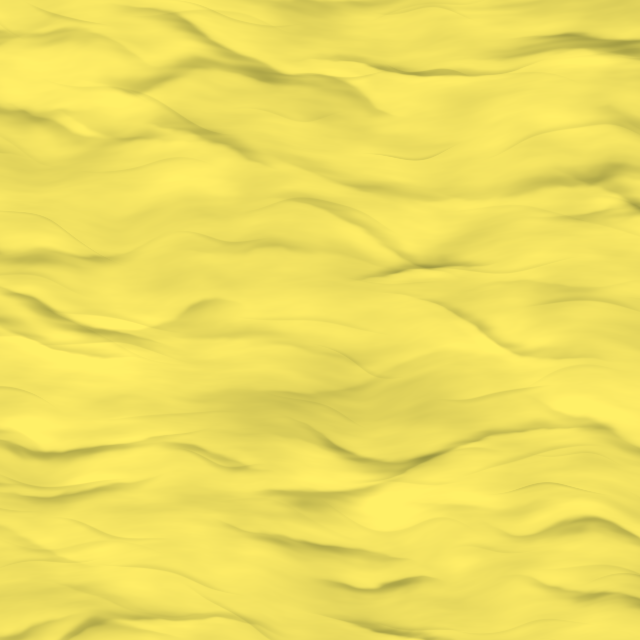
Write a WebGL 2 fragment shader that draws this texture.

```glsl
#version 300 es
precision highp float;
// Soft yellow painted surface with wavy, tapered folds running mostly sideways.

uniform vec2 u_resolution;
out vec4 outColor;

const vec3 SHADOW = vec3(0.60, 0.58, 0.25);
const vec3 LIGHT = vec3(1.00, 0.93, 0.40);

// Integer hash giving two values in 0..1
vec2 hash2(vec2 cell, int seed) {
    uvec2 q = uvec2(ivec2(cell) + ivec2(seed * 57, seed * 131));
    q = q * 1664525u + 1013904223u;
    q.x += q.y * 1664525u;
    q.y += q.x * 1664525u;
    q ^= q >> 16u;
    q.x += q.y * 1664525u;
    q.y += q.x * 1664525u;
    q ^= q >> 16u;
    return vec2(q & 65535u) / 65535.0;
}

float cornerGradient(vec2 cell, vec2 offset, int seed) {
    return dot(hash2(cell, seed) * 2.0 - 1.0, offset);
}

// Gradient noise, roughly -0.7..0.7
float noise(vec2 p, int seed) {
    vec2 i = floor(p), f = p - i;
    vec2 w = f * f * f * (f * (f * 6.0 - 15.0) + 10.0);
    vec2 e = vec2(1.0, 0.0);
    float low = mix(cornerGradient(i, f, seed),
                    cornerGradient(i + e.xy, f - e.xy, seed), w.x);
    float high = mix(cornerGradient(i + e.yx, f - e.yx, seed),
                     cornerGradient(i + e.xx, f - e.xx, seed), w.x);
    return 1.3 * mix(low, high, w.y);
}

float fbm(vec2 p, int seed) {
    float sum = 0.0, amplitude = 1.0;
    for (int i = 0; i < 4; i++) {
        sum += amplitude * noise(p, seed + i);
        p = mat2(1.9, 0.15, -0.25, 1.9) * p + 3.7;
        amplitude *= 0.5;
    }
    return sum;
}

// One curved fold: x = darkness, y = light along its crisp edge
vec2 fold(vec2 p, float halfLength, float width, float slope, vec2 shape) {
    float u = p.x / halfLength;
    float taper = 1.0 - smoothstep(0.2, 1.0, abs(u));
    float bend = sin(u * mix(1.8, 3.8, shape.x) + shape.y * 6.283);
    float y = p.y - slope * p.x - 0.085 * halfLength * bend;
    float side = fract(shape.x * 7.0) > 0.4 ? 1.0 : -1.0;
    float d = side * y / (width * (0.35 + 0.65 * taper));
    float falloff = d > 0.0 ? 0.55 : 1.7;
    float dark = exp(-d * d / (falloff * falloff));
    float rim = exp(-(d - 2.0) * (d - 2.0) * 0.7);
    return taper * vec2(dark, rim);
}

// Folds scattered on a jittered grid
vec2 foldLayer(vec2 p, vec2 cells, float width, int seed) {
    vec2 home = floor(p * cells), sum = vec2(0.0);
    for (int row = -2; row <= 2; row++) {
        for (int col = -1; col <= 1; col++) {
            vec2 cell = home + vec2(col, row);
            vec2 center = (cell + hash2(cell, seed)) / cells;
            vec2 size = hash2(cell, seed + 1);
            vec2 shape = hash2(cell, seed + 2);
            vec2 style = hash2(cell, seed + 3);
            float halfLength = mix(0.45, 0.95, size.x) / cells.x;
            float slope = mix(-0.36, 0.16, style.x);
            float strength = mix(0.2, 1.0, style.y);
            sum += strength * fold(p - center, halfLength,
                                   width * mix(0.6, 1.35, size.y), slope, shape);
        }
    }
    return sum;
}

void main() {
    vec2 p = gl_FragCoord.xy / u_resolution.y;

    // Shared flow bends both the wash and the folds
    vec2 flow = p;
    flow.y += 0.050 * noise(p * vec2(2.6, 3.4), 11);
    flow.y += 0.018 * noise(p * vec2(8.0, 11.0), 12);
    flow.x += 0.030 * noise(p * vec2(4.0, 6.0), 13);

    // Broad wash, soft patches and fine sideways brushing
    float wash = fbm(flow * vec2(3.0, 7.0), 21);
    float patches = noise(flow * vec2(9.0, 18.0), 26);
    float brushing = fbm(flow * vec2(9.0, 40.0), 31);
    float tone = 0.885 + 0.24 * wash + 0.09 * patches + 0.075 * brushing;

    // Wide hazy folds, main folds and thin creases
    vec2 ragged = flow;
    ragged.y += 0.006 * noise(flow * vec2(16.0, 40.0), 41);
    ragged.y += 0.002 * noise(flow * vec2(45.0, 110.0), 42);
    vec2 haze = foldLayer(ragged, vec2(3.0, 7.0), 0.025, 51);
    vec2 body = foldLayer(ragged, vec2(4.0, 10.0), 0.0100, 61);
    vec2 crease = foldLayer(flow, vec2(6.0, 8.0), 0.0032, 71);
    float streaks = 0.95 + 0.75 * noise(flow * vec2(11.0, 75.0), 81);

    tone -= streaks * (0.15 * haze.x + 0.58 * body.x) + 0.22 * crease.x;
    tone += 0.05 * haze.y + 0.08 * body.y;
    outColor = vec4(mix(SHADOW, LIGHT, clamp(tone, 0.0, 1.03)), 1.0);
}
```
